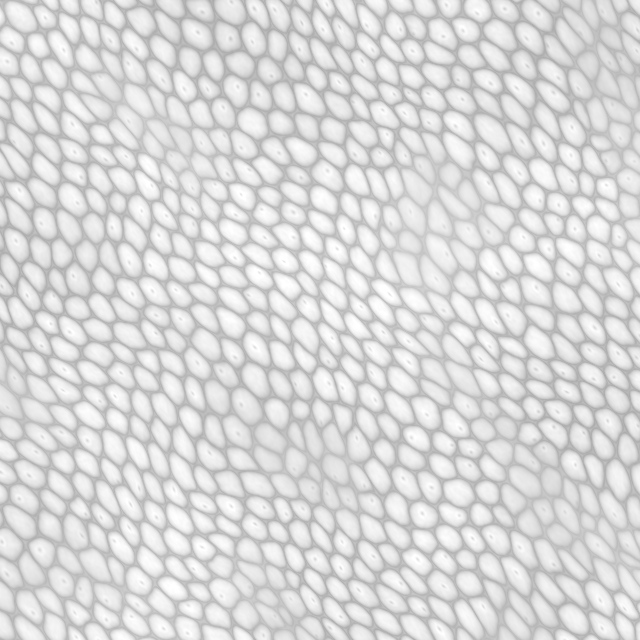
A Shadertoy shader for this texture:

```glsl
// Pale grey skin of small, rounded, leaning scales with soft grooves and hazy patches.

#define SCALES_ACROSS 27.5
#define LEAN 0.35
#define ROW_SLOPE 0.2
#define ROW_STRETCH 1.2
#define BEND 0.034
#define SIZE_SPREAD 0.16
#define ROUNDNESS 11.0
#define GROOVE_WIDTH 0.012
#define DOME_STEEPNESS 11.0
#define GROOVE_TONE 0.715
#define DOME_TONE 0.965
#define HAZE 0.4

const float ROW_HEIGHT = 0.866;

vec2 hash2(vec2 p) {
    vec3 h = fract(p.xyx * vec3(0.1031, 0.1030, 0.0973));
    h += dot(h, h.yzx + 33.33);
    return fract((h.xx + h.yz) * h.zy);
}

float gradientDot(vec2 corner, vec2 offset) {
    float angle = 6.2832 * hash2(corner + 71.0).x;
    return dot(vec2(cos(angle), sin(angle)), offset);
}

float gradientNoise(vec2 p) {
    vec2 i = floor(p), f = p - i;
    vec2 u = f * f * f * (f * (f * 6.0 - 15.0) + 10.0);
    vec2 e = vec2(1.0, 0.0);
    float low = mix(gradientDot(i, f), gradientDot(i + e, f - e), u.x);
    float high = mix(gradientDot(i + e.yx, f - e.yx), gradientDot(i + 1.0, f - 1.0), u.x);
    return mix(low, high, u.y);
}

vec2 noise2(vec2 p) {
    return vec2(gradientNoise(p), gradientNoise(p + 37.4));
}

// Patches where the rows break up and the scales blur
float disorder(vec2 q) {
    return smoothstep(0.08, 0.42, gradientNoise(q * 0.19 + 5.3));
}

// Centre (xy) and size weight (z) of one scale in the staggered rows
vec3 scaleSeed(vec2 id) {
    vec2 centre = vec2(id.x + 0.5 * mod(id.y, 2.0), id.y * ROW_HEIGHT);
    float jitter = mix(0.36, 0.8, disorder(centre));
    centre += jitter * (hash2(id) - 0.5);
    return vec3(centre, SIZE_SPREAD * hash2(id + 19.0).x);
}

void mainImage(out vec4 fragColor, in vec2 fragCoord) {
    vec2 uv = fragCoord / iResolution.y;

    // Bend the rows, then lean and stretch the lattice
    vec2 p = uv + BEND * noise2(uv * 4.0 + 11.0);
    vec2 q = vec2(p.x + LEAN * p.y, (p.y + ROW_SLOPE * p.x) / ROW_STRETCH);
    q = q * SCALES_ACROSS + 40.0;
    q += 0.09 * noise2(q * 1.9);

    // Find the scale that owns this point
    float row = floor(q.y / ROW_HEIGHT + 0.5);
    vec2 home = vec2(floor(q.x + 0.25), row);
    vec2 ownId = home;
    vec3 own = vec3(0.0);
    float ownPower = 1e3;
    for (int y = -2; y <= 2; y++)
    for (int x = -2; x <= 2; x++) {
        vec2 id = home + vec2(x, y);
        vec3 seed = scaleSeed(id);
        vec2 d = q - seed.xy;
        float power = dot(d, d) - seed.z;
        if (power < ownPower) {
            ownPower = power;
            own = seed;
            ownId = id;
        }
    }

    // Rounded distance to the border with all neighbours
    float closeness = 0.0;
    for (int y = -2; y <= 2; y++)
    for (int x = -2; x <= 2; x++) {
        vec2 id = home + vec2(x, y);
        if (id == ownId) continue;
        vec3 seed = scaleSeed(id);
        vec2 d = q - seed.xy;
        float gap = max(length(seed.xy - own.xy), 0.15);
        float border = (dot(d, d) - seed.z - ownPower) / (2.0 * gap);
        closeness += exp(-ROUNDNESS * border);
    }
    float edge = -log(max(closeness, 1e-6)) / ROUNDNESS - GROOVE_WIDTH;

    // Dome rising out of the groove, with paler skin in the corners
    float rise = 1.0 - exp(-DOME_STEEPNESS * max(edge, 0.0));
    float tone = mix(GROOVE_TONE, DOME_TONE, rise);
    tone += 0.045 * (1.0 - smoothstep(-0.07, -0.015, edge));

    // Light from the upper left and a slightly different tone for each scale
    vec2 local = q - own.xy;
    vec2 random = hash2(ownId + 53.0);
    tone += rise * (0.05 * dot(local, vec2(-0.5, 0.85)) + 0.035 * (random.x - 0.5));

    // Small dark pore inside a pale ring on some scales
    float poreDistance = length(local - 0.34 * (hash2(ownId + 91.0) - 0.5));
    float pore = exp(-pow(poreDistance / 0.055, 2.0));
    float ring = exp(-pow((poreDistance - 0.13) / 0.05, 2.0));
    tone += step(0.55, random.y) * rise * (0.025 * ring - 0.11 * pore);

    // Mottling, haze and broad changes of brightness
    tone += 0.028 * gradientNoise(q * 3.6) + 0.02 * gradientNoise(q * 7.5);
    float veil = 0.83 + 0.1 * gradientNoise(q * 1.3 + 8.0);
    tone = mix(tone, veil, HAZE * disorder(q));
    tone += 0.06 * gradientNoise(uv * 3.0 + 2.7);

    fragColor = vec4(vec3(clamp(tone, 0.0, 1.0)), 1.0);
}
```
